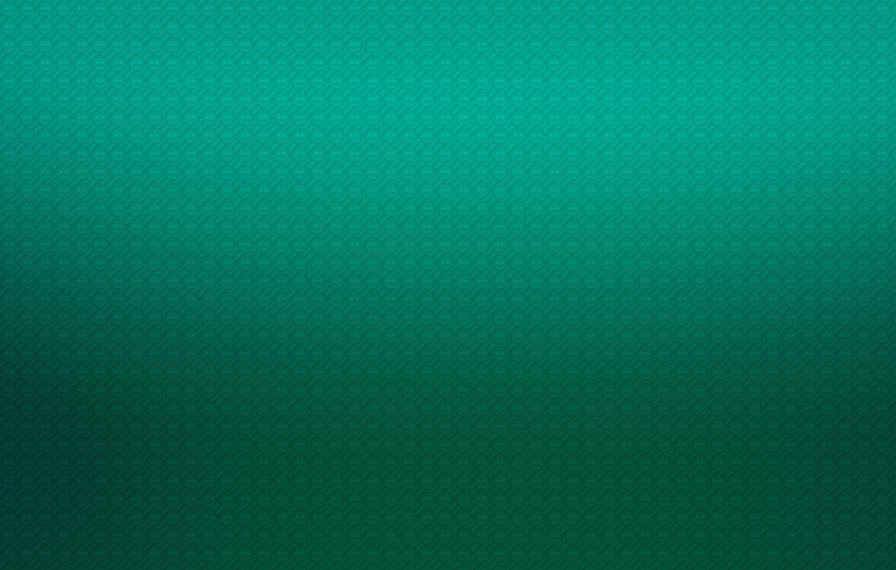
A Shadertoy shader for this background:

```glsl
// Teal to deep green gradient, embossed with a fine grid of bumps and curved strokes.

// Soft round spot of the given radius
float spot(vec2 p, vec2 center, vec2 radius) {
    vec2 q = (p - center) / radius;
    return exp(-dot(q, q));
}

// Relief of one repeated tile, p in -0.5..0.5
float tileRelief(vec2 p) {
    vec2 mirrored = vec2(abs(p.x), p.y);
    float bumps = spot(mirrored, vec2(0.14, 0.10), vec2(0.09, 0.08));
    float sockets = spot(mirrored, vec2(0.16, -0.05), vec2(0.11, 0.08));

    // Bowl around the bumps, lit inside and dark outside
    float radius = length(p - vec2(0.0, 0.06));
    float lower = smoothstep(0.15, -0.15, p.y);
    float litArc = exp(-pow((radius - 0.29) / 0.07, 2.0)) * lower;
    float darkArc = exp(-pow((radius - 0.43) / 0.08, 2.0));

    // Slanted strokes that fill the corners
    float strands = sin(12.5663706 * (p.x - p.y)) * smoothstep(0.30, 0.55, radius);
    return 0.080 * bumps - 0.040 * sockets + 0.032 * litArc - 0.030 * darkArc
        + 0.030 * strands;
}

void mainImage(out vec4 fragColor, in vec2 fragCoord) {
    vec2 uv = fragCoord / iResolution.xy;
    float depth = 1.0 - uv.y;

    // Sides darken sooner than the column right of the middle
    float side = (uv.x - 0.56) / 0.56;
    side *= side;
    float fall = smoothstep(0.13, 0.84, depth + 0.09 * side);

    // Bright upper band falling into dark green
    vec3 teal = vec3(0.016, 0.672, 0.578);
    vec3 forest = vec3(0.020, 0.318, 0.222);
    vec3 color = mix(teal, forest, fall);
    color.gb -= vec2(0.045, 0.040) * (1.0 - smoothstep(0.0, 0.20, depth)) * (1.0 - 0.6 * side);
    color.gb -= vec2(0.066, 0.050 - 0.025 * fall) * side;

    // Blue shadow at the lower left
    float shadow = spot(uv, vec2(0.0, 0.17), vec2(0.13, 0.13));
    color = mix(color, vec3(0.016, 0.220, 0.205), 0.7 * shadow);

    // Embossed tiles, counted from the top left corner
    vec2 fromTop = vec2(fragCoord.x, fragCoord.y - iResolution.y) / iResolution.y;
    vec2 tile = fract(fromTop * 31.35 + vec2(0.0, 0.05)) - 0.5;
    float relief = tileRelief(tile);
    color += relief * vec3(0.25, 1.0, 0.95) * mix(1.0, 0.65, fall);

    fragColor = vec4(clamp(color, 0.0, 1.0), 1.0);
}
```
